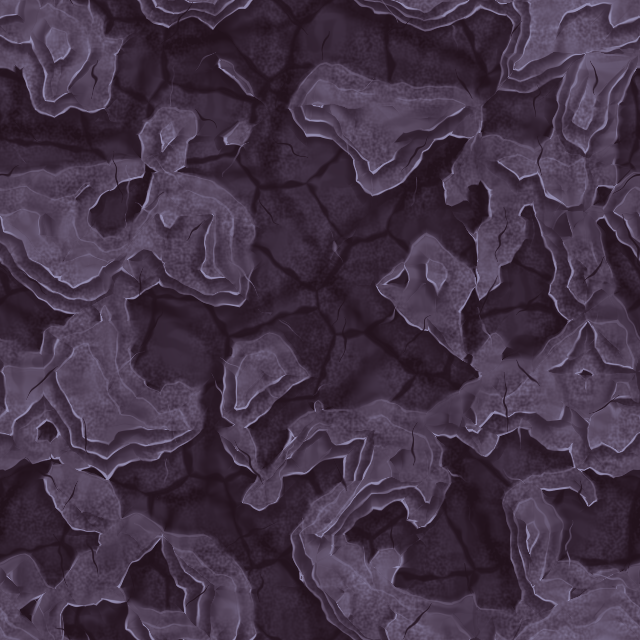
Reproduce this texture procedurally as a WebGL 2 fragment shader.

```glsl
#version 300 es
precision highp float;
// Painted rock: terraced, chipped plateaus with pale rims above dark crevices.
#define ISLANDS 4.0
#define STONES 8.0
#define FACETS 12.0
#define CRACKS 10.0
#define FIRST_LEVEL 0.61
#define LEVEL_STEP 0.17
#define RIM_WIDTH 0.0018
#define SHADOW_REACH 0.02
#define GRAIN 1.25
#define BRUSH 0.5

uniform vec2 u_resolution;
out vec4 fragColor;

// Three random values per lattice cell, wrapping after "period" cells.
vec3 cellRandom(vec2 cell, vec2 period, float seed) {
    uvec3 v = uvec3(vec3(mod(cell + 0.5, period), seed));
    v = v * 1664525u + 1013904223u;
    v.x += v.y * v.z; v.y += v.z * v.x; v.z += v.x * v.y;
    v ^= v >> 16u;
    v.x += v.y * v.z; v.y += v.z * v.x; v.z += v.x * v.y;
    return vec3(v >> 8u) / 16777216.0;
}

float cornerSlope(vec2 cell, vec2 offset, vec2 period, float seed) {
    float angle = 6.28318 * cellRandom(cell, period, seed).x;
    return dot(vec2(cos(angle), sin(angle)), offset);
}

float gradientNoise(vec2 uv, vec2 period, float seed) {
    vec2 p = uv * period, c = floor(p), f = p - c;
    vec2 s = f * f * f * (f * (f * 6.0 - 15.0) + 10.0), e = vec2(1, 0);
    float low = mix(cornerSlope(c, f, period, seed), cornerSlope(c + e, f - e, period, seed), s.x);
    float high = mix(cornerSlope(c + e.yx, f - e.yx, period, seed),
                     cornerSlope(c + 1.0, f - 1.0, period, seed), s.x);
    return mix(low, high, s.y);
}

// Linear noise on randomly split squares: its contours are straight chips.
float facetNoise(vec2 uv, float n, float seed) {
    vec2 p = uv * n, c = floor(p), f = p - c, e = vec2(1, 0), period = vec2(n);
    vec3 r = cellRandom(c, period, seed);
    float a = r.x, b = cellRandom(c + e, period, seed).x;
    float d = cellRandom(c + e.yx, period, seed).x, k = cellRandom(c + 1.0, period, seed).x;
    if (r.y > 0.5) {
        f.x = 1.0 - f.x;
        float t = a; a = b; b = t;
        t = d; d = k; k = t;
    }
    return f.x > f.y ? a + (b - a) * f.x + (k - b) * f.y : a + (k - d) * f.x + (d - a) * f.y;
}

// Distance to the nearest cell border (in cells) and a random value of the cell.
vec2 stones(vec2 uv, float n, float seed) {
    vec2 p = uv * n, c = floor(p), nearest = vec2(9), home = c;
    for (int i = 0; i < 9; i++) {
        vec2 cell = c + vec2(i % 3 - 1, i / 3 - 1);
        vec2 d = cell + 0.1 + 0.8 * cellRandom(cell, vec2(n), seed).xy - p;
        if (dot(d, d) < dot(nearest, nearest)) { nearest = d; home = cell; }
    }
    float border = 9.0;
    for (int i = 0; i < 25; i++) {
        vec2 cell = home + vec2(i % 5 - 2, i / 5 - 2);
        vec2 d = cell + 0.1 + 0.8 * cellRandom(cell, vec2(n), seed).xy - p;
        if (cell != home) border = min(border, dot(0.5 * (d + nearest), normalize(d - nearest)));
    }
    return vec2(border, cellRandom(home, vec2(n), seed).z);
}

float height(vec2 uv) {
    return 1.1 * min(stones(uv, ISLANDS, 1.0).x, 0.22)
        + 0.8 * facetNoise(uv, FACETS, 2.0) + 0.16 * facetNoise(uv, 27.0, 3.0);
}

vec3 palette(float tone) {
    vec3 ramp[7] = vec3[7](vec3(.13, .07, .11), vec3(.19, .13, .19), vec3(.27, .21, .29),
        vec3(.35, .29, .38), vec3(.43, .38, .49), vec3(.54, .51, .64), vec3(.66, .64, .80));
    float t = clamp(tone, 0.0, 5.99);
    int i = int(t);
    return mix(ramp[i], ramp[i + 1], fract(t));
}

void main() {
    vec2 uv = gl_FragCoord.xy / u_resolution;
    float px = 0.8 / min(u_resolution.x, u_resolution.y);

    // Ragged outlines
    vec2 bend = vec2(gradientNoise(uv, vec2(13), 4.0), gradientNoise(uv, vec2(13), 5.0));
    vec2 chip = vec2(gradientNoise(uv, vec2(45), 6.0), gradientNoise(uv, vec2(45), 7.0));
    vec2 p = uv + 0.012 * bend + 0.005 * chip;

    // Paint: broad patches, crossed hard-edged brush strokes and dry speckle
    float patches = gradientNoise(uv, vec2(5), 8.0) + 0.6 * gradientNoise(uv, vec2(11), 9.0);
    float strokes = mix(gradientNoise(p, vec2(14, 52), 10.0), gradientNoise(p, vec2(52, 14), 11.0),
                        smoothstep(-0.15, 0.15, bend.x));
    float speckle = gradientNoise(uv, vec2(220), 12.0) + 0.7 * gradientNoise(uv, vec2(105), 13.0);
    float paint = BRUSH * (smoothstep(-0.16, 0.16, strokes) - 0.5)
        + GRAIN * speckle * smoothstep(-0.4, 0.35, bend.y);

    // Sunken stones and crevices
    vec2 stone = stones(p, STONES, 14.0);
    float gap = stones(p, ISLANDS, 1.0).x / ISLANDS;
    float tone = 0.95 + 0.7 * stone.y + 0.6 * patches + 0.6 * paint;
    tone -= 0.9 * (1.0 - smoothstep(0.0, 0.022, gap + 0.01 * chip.y));
    tone *= mix(0.2, 1.0, smoothstep(0.01, 0.055, stone.x + 0.05 * chip.x));

    // Terraces: cast shadow, top face, pale rim; upper edges dissolve
    float h = height(p), e = 0.003;
    vec2 slope = vec2(height(p + vec2(e, 0)) - h, height(p + vec2(0, e)) - h) / e;
    float steep = max(length(slope), 2.0);
    float lit = smoothstep(-0.65, 0.3, dot(slope / steep, normalize(vec2(0.35, 1.0))));
    float rimLight = mix(0.35, 1.0, lit) * smoothstep(-0.4, 0.05, gradientNoise(uv, vec2(17), 15.0));
    for (int i = 0; i < 3; i++) {
        float edge = (h - FIRST_LEVEL - LEVEL_STEP * float(i)) / steep;
        float soft = mix(0.009, px, lit);
        float face = 2.5 + 0.2 * float(i) + 1.2 * patches + paint + 0.55 * exp(-max(edge, 0.0) / 0.02);
        tone *= 1.0 - 0.5 * mix(0.3, 1.0, lit) * smoothstep(-SHADOW_REACH, -0.004, edge);
        tone = mix(tone, face, smoothstep(-soft, soft, edge));
        float rim = 1.0 - smoothstep(-px, px, abs(edge - RIM_WIDTH) - RIM_WIDTH * (0.75 + chip.y));
        tone = mix(tone, 5.4, rim * rimLight * 0.95);
    }

    // Tapered hairline cracks, and pale splinters near the outer rim
    float outer = abs(h - FIRST_LEVEL) / steep;
    for (int i = 0; i < 9; i++) {
        vec2 cell = floor(uv * CRACKS) + vec2(i % 3 - 1, i / 3 - 1);
        vec3 r = cellRandom(cell, vec2(CRACKS), 16.0);
        float angle = 1.57 + 2.2 * (r.z - 0.5);
        vec2 along = vec2(cos(angle), sin(angle));
        vec2 d = p + 0.005 * chip - (cell + r.xy) / CRACKS;
        float t = abs(dot(d, along)) / mix(0.02, 0.045, r.x);
        float across = abs(dot(d, vec2(-along.y, along.x)));
        float line = (1.0 - smoothstep(-px, px, across - 0.0018 * (1.0 - t))) * step(t, 1.0);
        bool pale = fract(r.z * 7.0) > 0.5;
        tone = mix(tone, pale ? 4.5 : 0.1, line * (pale ? exp(-outer / 0.02) : 0.85));
    }
    fragColor = vec4(palette(tone), 1.0);
}
```
